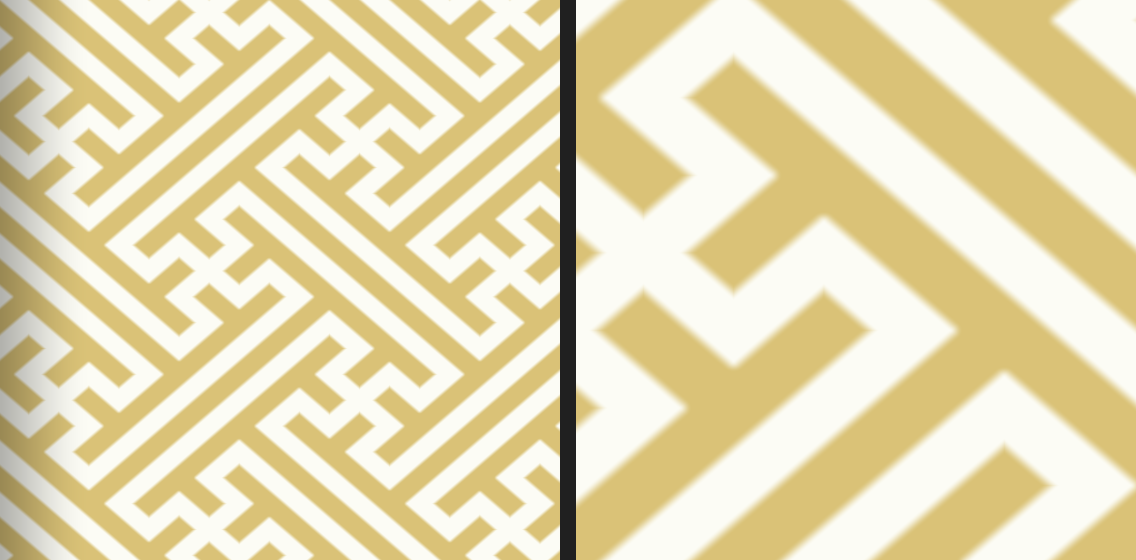
Left: the whole. Right: its middle third, enlarged.
Write a WebGL 2 fragment shader that draws this pattern.

```glsl
#version 300 es
precision highp float;
// Diagonal interlocking key fret: white lines on a gold ground, shaded at the left.
// The plane is sheared to a diagonal grid and folded by mirrors into one cell,
// which holds a bent arm turned four times about its centre.

#define REPEATS vec2(1.862, 2.166)      // full repeats across and up
#define CENTRE vec2(0.642, 0.747)       // centre of one hooked cross
#define LINE_HALF 0.49                  // half line width, in grid units
#define CORNER 0.10                     // corner radius, in grid units
#define EDGE_SOFTNESS 0.0038            // edge blend, in canvas units
#define SHADE_WIDTH 0.165               // reach of the left shadow
#define SHADE_DEPTH 0.36                // strength of the left shadow
#define GOLD vec3(0.855, 0.762, 0.467)
#define WHITE vec3(0.988, 0.988, 0.960)

uniform vec2 u_resolution;
out vec4 outColor;

// Mirror fold of the plane into the cell -5..5.
vec2 foldCell(vec2 p) {
    return abs(mod(p + 15.0, 20.0) - 10.0) - 5.0;
}

// Distance to an axis-aligned bar from a to b with square, slightly rounded ends.
float barDistance(vec2 p, vec2 a, vec2 b) {
    vec2 halfSize = 0.5 * abs(b - a) + LINE_HALF - CORNER;
    vec2 d = abs(p - 0.5 * (a + b)) - halfSize;
    return length(max(d, 0.0)) + min(max(d.x, d.y), 0.0) - CORNER;
}

// One arm: out from the centre, two bends, then the long line to the cell side.
float armDistance(vec2 p) {
    float d = barDistance(p, vec2(0.0), vec2(0.0, 2.0));
    d = min(d, barDistance(p, vec2(0.0, 2.0), vec2(2.0, 2.0)));
    d = min(d, barDistance(p, vec2(2.0, 2.0), vec2(2.0, 4.0)));
    return min(d, barDistance(p, vec2(2.0, 4.0), vec2(-6.0, 4.0)));
}

// Four arms, each a quarter turn from the last.
float fretDistance(vec2 p) {
    float d = 1e3;
    for (int i = 0; i < 4; i++) {
        d = min(d, armDistance(p));
        p = vec2(p.y, -p.x);
    }
    return d;
}

void main() {
    vec2 uv = gl_FragCoord.xy / u_resolution;

    // Diagonal grid: ten units per half repeat along each slope.
    vec2 s = (uv - CENTRE) * REPEATS;
    vec2 grid = 10.0 * vec2(s.x - s.y, s.x + s.y);
    float unitsPerCanvas = 10.0 * length(REPEATS);

    // White lines with soft edges.
    float d = fretDistance(foldCell(grid)) / unitsPerCanvas;
    float soft = max(EDGE_SOFTNESS, 0.75 / min(u_resolution.x, u_resolution.y));
    vec3 color = mix(WHITE, GOLD, smoothstep(-soft, soft, d));

    // Shadow where the sheet curls away at the left.
    float shadow = 1.0 - smoothstep(-0.06, SHADE_WIDTH, uv.x);
    outColor = vec4(color * (1.0 - SHADE_DEPTH * shadow), 1.0);
}
```
